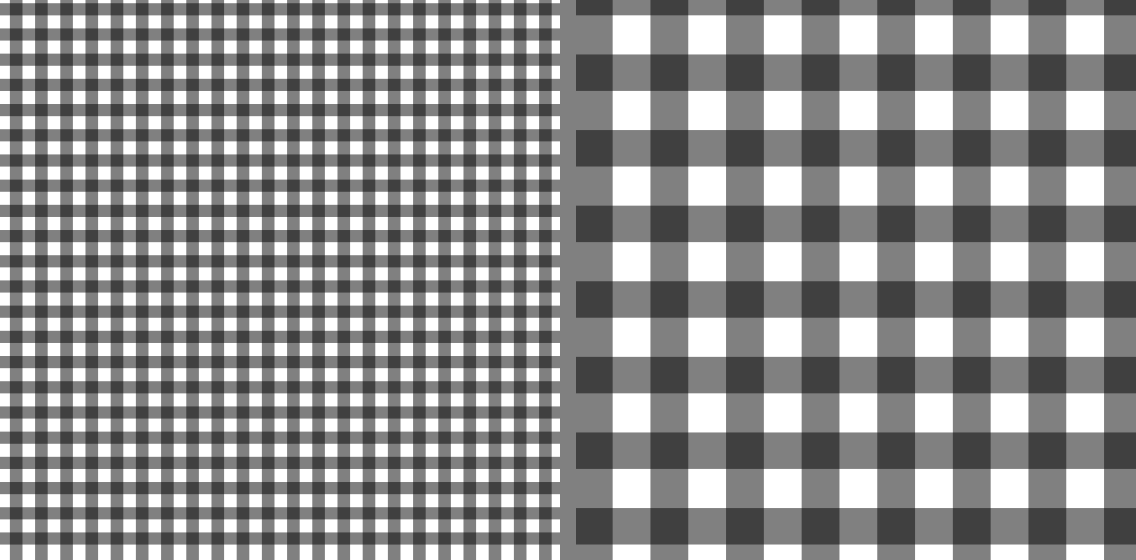
Left, the full canvas; right, a detail of the centre.
A WebGL 2 fragment shader for this pattern:

```glsl
#version 300 es
precision highp float;
// Gingham check: translucent vertical and horizontal bands crossing on white.

uniform vec2 u_resolution;
out vec4 fragColor;

const float PERIOD = 0.045;                        // spacing of bands both ways
const float BAND_COUNT = 22.0;                     // bands drawn along each axis
const vec2 FIRST_CENTER = vec2(0.0289, 0.0384);    // leftmost column and lowest row
const vec2 BAND_WIDTH = vec2(0.0225, 0.0217);      // column and row thickness
const vec3 CLOTH_WHITE = vec3(1.0);
const vec3 BAND_TINT = vec3(0.5);                  // light let through by one band

// Coverage of the nearest band in a finite row of bands, smoothed across one pixel.
float bandCoverage(float position, float firstCenter, float width, float pixel) {
    float offset = position - firstCenter;
    float index = clamp(round(offset / PERIOD), 0.0, BAND_COUNT - 1.0);
    float edgeDistance = abs(offset - index * PERIOD) - 0.5 * width;
    return clamp(0.5 - edgeDistance / pixel, 0.0, 1.0);
}

// Lays a multiplying tint over a base colour.
vec3 overlayBand(vec3 base, vec3 tint, float coverage) {
    return base * mix(vec3(1.0), tint, coverage);
}

void main() {
    vec2 uv = gl_FragCoord.xy / u_resolution;
    vec2 pixel = 1.0 / u_resolution;

    float column = bandCoverage(uv.x, FIRST_CENTER.x, BAND_WIDTH.x, pixel.x);
    float row = bandCoverage(uv.y, FIRST_CENTER.y, BAND_WIDTH.y, pixel.y);

    // Crossings darken because both tints multiply.
    vec3 color = overlayBand(CLOTH_WHITE, BAND_TINT, column);
    color = overlayBand(color, BAND_TINT, row);
    fragColor = vec4(color, 1.0);
}
```
